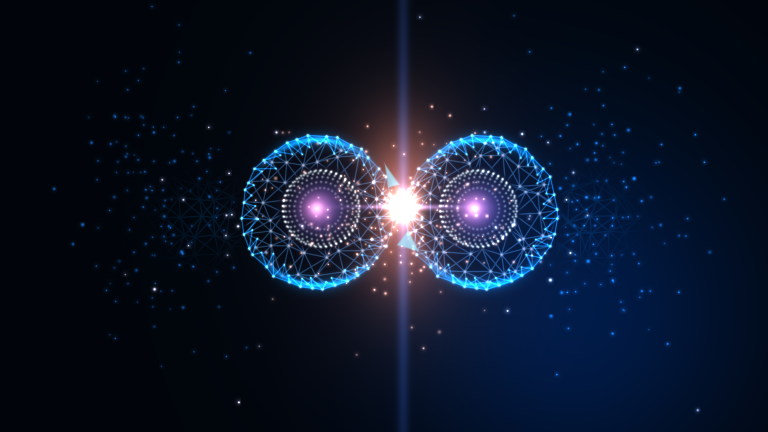
Write a Shadertoy shader that draws this background.

```glsl
#define FLARE_POS vec2(0.525, 0.521)
#define RING_RADIUS 0.176
#define RING_SPACING 0.190
#define RING_NODES 36.0
#define SPHERE_RADIUS 0.089
#define MESH_SCALE 24.0
#define LINE_WIDTH 0.0017
#define CYAN vec3(0.04, 0.58, 1.0)
#define ICE vec3(0.65, 0.90, 1.0)
#define EMBER vec3(0.82, 0.43, 0.31)
#define ROSE vec3(0.85, 0.43, 0.55)

const float TAU = 6.283185;

vec2 hash2(vec2 p) {
    vec3 q = fract(p.xyx * vec3(0.1031, 0.1030, 0.0973));
    q += dot(q, q.yzx + 33.33);
    return fract((q.xx + q.yz) * q.zy);
}

float bell(float d, float width) {
    d /= width;
    return exp(-d * d);
}

float segment(vec2 p, vec2 a, vec2 b) {
    vec2 pa = p - a, ba = b - a;
    return length(pa - ba * clamp(dot(pa, ba) / dot(ba, ba), 0.0, 1.0));
}

float edgeSide(vec2 p, vec2 a, vec2 b) {
    vec2 e = normalize(b - a);
    return e.x * (p.y - a.y) - e.y * (p.x - a.x);
}

// Filled triangle, corners counterclockwise
float shard(vec2 p, vec2 a, vec2 b, vec2 c) {
    float inside = min(edgeSide(p, a, b), min(edgeSide(p, b, c), edgeSide(p, c, a)));
    return smoothstep(-0.003, 0.003, inside);
}

vec2 meshNode(vec2 cell) {
    return cell + 0.5 + 0.75 * (hash2(cell) - 0.5);
}

// Jittered grid of linked nodes: x = lines, y = dots
vec2 mesh(vec2 p) {
    p *= MESH_SCALE;
    vec2 cell = floor(p), hub = meshNode(cell), sum = vec2(0.0);
    float w = LINE_WIDTH * MESH_SCALE;
    for (int i = 0; i < 9; i++) {
        vec2 o = vec2(i % 3, i / 3) - 1.0;
        vec2 n = meshNode(cell + o);
        if (i != 4) sum.x += bell(segment(p, hub, n), w);
        if (abs(o.x) + abs(o.y) == 1.0)
            sum.x += bell(segment(p, n, meshNode(cell + vec2(-o.y, o.x))), w);
        sum.y += bell(length(p - n), 0.085);
    }
    return min(sum, 1.0);
}

vec2 polarNode(float id, float radius, float wobble) {
    vec2 h = hash2(vec2(mod(id, RING_NODES), radius * 900.0)) - 0.5;
    float a = (id + 0.5 + 0.6 * h.x) * TAU / RING_NODES;
    return (radius + wobble * h.y) * vec2(cos(a), sin(a));
}

// Triangulated rim of a ring: x = lines, y = dots
vec2 rim(vec2 q) {
    float id = floor(atan(q.y, q.x) / TAU * RING_NODES);
    vec2 sum = vec2(0.0);
    for (float k = -2.0; k <= 2.0; k++) {
        vec2 a = polarNode(id + k, RING_RADIUS, 0.008);
        vec2 b = polarNode(id + k + 1.0, RING_RADIUS, 0.008);
        vec2 c = polarNode(id + k, RING_RADIUS - 0.026, 0.025);
        sum.x += bell(segment(q, a, b), LINE_WIDTH) + bell(segment(q, a, c), LINE_WIDTH)
               + bell(segment(q, b, c), LINE_WIDTH);
        sum.y += bell(length(q - a), 0.0036) + 0.6 * bell(length(q - c), 0.003);
    }
    return sum;
}

// Rows of beads that crowd toward the limb of a sphere
float beads(vec2 s) {
    float sum = 0.0, turn = atan(s.y, s.x) / TAU;
    for (float i = 0.0; i < 6.0; i++) {
        float radius = SPHERE_RADIUS * cos(i * 0.2);
        float count = floor(46.0 - i * 3.0);
        float a = (fract(turn * count + i * 0.5) - 0.5) * TAU / count;
        vec2 d = vec2(length(s) - radius, a * radius);
        sum += bell(length(d), 0.0029) * (1.0 - 0.13 * i);
    }
    return sum;
}

// Scattered dots: x = side clouds, y = warm centre
vec2 dust(vec2 p, float scale, float seed) {
    vec2 cell = floor(p * scale), h = hash2(cell + seed), g = hash2(cell + seed + 57.0);
    vec2 c = (cell + 0.5) / scale;
    vec2 density = vec2(bell(abs(c.x + 0.04) - 0.50, 0.15) * bell(c.y, 0.23),
                        bell(c.x, 0.27) * bell(c.y, 0.14));
    float d = length(fract(p * scale) - 0.25 - 0.5 * g) / scale;
    float spot = bell(d, mix(0.0018, 0.0042, g.x * g.y)) + 0.15 * bell(d, 0.007);
    return step(h.xx, density * vec2(0.42, 0.6)) * spot * (0.35 + 0.65 * h.y);
}

void mainImage(out vec4 fragColor, in vec2 fragCoord) {
    vec2 p = (fragCoord - FLARE_POS * iResolution.xy) / iResolution.y;
    float side = p.x < -0.008 ? -1.0 : 1.0;
    vec2 q = p - vec2(side * RING_SPACING - 0.008, -0.013);
    vec2 s = p - vec2(side * 0.182 - 0.008, -0.004);
    float r = length(q), sr = length(s), fr = length(p);

    // Night backdrop with a blue pool at lower right
    vec3 col = vec3(0.004, 0.018, 0.042);
    col += vec3(0.0, 0.075, 0.21) * bell(length(p - vec2(0.40, -0.27)), 0.40);
    col += vec3(0.0, 0.02, 0.045) * bell(length(p - vec2(0.3, 0.0)), 0.55);

    // Ember glow and vertical beam
    float shade = 1.0 - 0.55 * smoothstep(RING_RADIUS, 0.12, r);
    col += EMBER * shade * (0.75 * bell(length(p * vec2(1.4, 0.8)), 0.135)
                          + 0.20 * bell(length(p * vec2(1.1, 0.85)), 0.25));
    col += vec3(0.12, 0.20, 0.42) * bell(p.x, 0.013) * (0.3 + 0.7 * exp(-abs(p.y) / 0.25));

    // Ring ribbons, rim and inner web
    float arc = pow(abs(q.y) / max(r, 0.001), 4.0);
    float outward = smoothstep(-0.1, 0.17, q.x * side);
    vec2 edge = rim(q), web = mesh(p);
    float annulus = smoothstep(SPHERE_RADIUS, 0.105, sr) * smoothstep(RING_RADIUS, 0.16, r);
    col += CYAN * arc * (0.95 * bell(r - 0.169, 0.0065) + 0.25 * bell(r - 0.168, 0.02));
    col += CYAN * edge.x * (0.25 + 0.35 * max(arc, outward)) + ICE * edge.y * 0.8;
    col += annulus * (vec3(0.16, 0.32, 0.48) * web.x * 0.65 + vec3(0.9, 0.75, 0.7) * web.y * 0.6);

    // Faint wings beyond the rings
    float wing = bell(abs(p.x + 0.02) - 0.44, 0.09) * bell(p.y + 0.03, 0.08);
    col += CYAN * web.x * wing * 0.13 * smoothstep(RING_RADIUS, 0.2, r);

    // Beaded spheres with rosy cores
    vec2 core = s + vec2(0.010, 0.0);
    col += vec3(0.20, 0.17, 0.40) * bell(sr, 0.062) + ROSE * 0.75 * bell(length(core), 0.034);
    col += vec3(0.5, 0.4, 0.35) * bell(length(core), 0.013);
    col += vec3(0.80, 0.86, 0.82) * beads(s) * 0.8;

    // Drifting dust
    vec2 specks = dust(p, 32.0, 11.0) + dust(p + 0.013, 47.0, 83.0);
    col += vec3(0.08, 0.46, 0.88) * specks.x * (p.x < 0.0 ? 0.75 : 1.0);
    col += vec3(1.0, 0.72, 0.62) * specks.y;

    // Bright shards where the rings cross
    float shards = shard(p, vec2(-0.009, 0.052), vec2(-0.042, 0.098), vec2(-0.034, 0.045))
                 + shard(p, vec2(0.012, -0.055), vec2(-0.014, -0.088), vec2(0.036, -0.103));
    col = mix(col, ICE, 0.8 * min(shards, 1.0));

    // Central burst with rays
    float angle = atan(p.y, p.x);
    float rays = pow(abs(cos(angle * 5.0 + 0.3)), 6.0) + 0.6 * pow(abs(cos(angle * 8.0)), 8.0);
    col += vec3(1.0, 0.85, 0.78) * (1.5 * bell(fr, 0.033) + 0.7 * rays * exp(-fr / 0.028));
    col += vec3(0.55, 0.40, 0.65) * bell(p.y, 0.006) * bell(p.x, 0.10);

    fragColor = vec4(clamp(col, 0.0, 1.0), 1.0);
}
```
